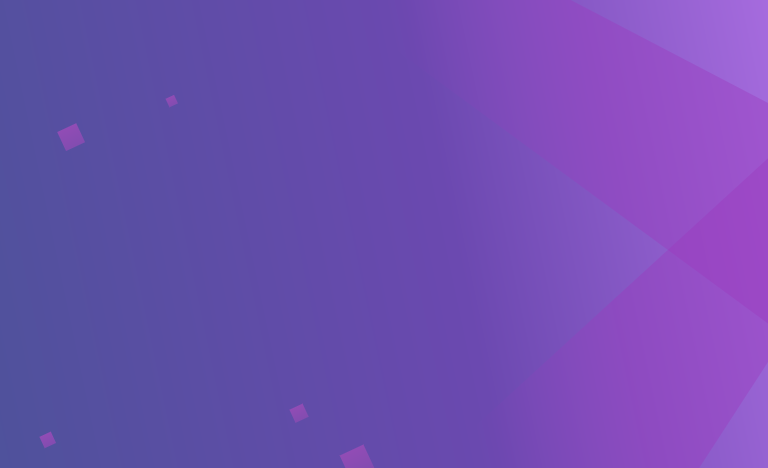
A Shadertoy shader for this background:

```glsl
// Violet backdrop: a slanted two-part gradient, crossed by two translucent
// magenta beams on the right, with a few small tilted squares on the left.
// Lengths are in canvas heights; shapes are half-planes and box distances.

const vec3 INDIGO  = vec3(0.31, 0.32, 0.61);
const vec3 VIOLET  = vec3(0.42, 0.285, 0.69);
const vec3 LILAC   = vec3(0.65, 0.42, 0.87);
const vec3 MAGENTA = vec3(0.61, 0.22, 0.74);
const vec3 ORCHID  = vec3(0.57, 0.30, 0.71);
const vec3 PLUM    = vec3(0.51, 0.30, 0.69);

const float RIDGE = 0.865;      // where the gradient changes slope
const float TILT = 0.436;       // rotation of the squares, in radians
const int SQUARE_COUNT = 5;

// Squares: centre x, centre y, half side
const vec3 SQUARES[SQUARE_COUNT] = vec3[SQUARE_COUNT](
    vec3(0.152, 0.707, 0.0224),
    vec3(0.367, 0.784, 0.0100),
    vec3(0.102, 0.060, 0.0134),
    vec3(0.639, 0.117, 0.0155),
    vec3(0.763, 0.013, 0.0280));

float ramp(float a, float b, float x) {
    return clamp((x - a) / (b - a), 0.0, 1.0);
}

// Smooth coverage of a shape from its signed distance (negative inside)
float coverage(float dist, float pixel) {
    return clamp(0.5 - dist / pixel, 0.0, 1.0);
}

// Signed distance to a line through a point; positive above it
float lineDistance(vec2 p, vec2 through, float slope) {
    vec2 d = p - through;
    return (d.y - slope * d.x) / sqrt(1.0 + slope * slope);
}

float squareDistance(vec2 q, float halfSide) {
    vec2 d = abs(q) - halfSide;
    return length(max(d, 0.0)) + min(max(d.x, d.y), 0.0);
}

vec3 slantedGradient(float s) {
    vec3 left = mix(INDIGO, VIOLET, ramp(-0.2, RIDGE, s));
    return mix(left, LILAC, ramp(RIDGE, 1.641, s));
}

void mainImage(out vec4 fragColor, in vec2 fragCoord) {
    float pixel = 1.0 / iResolution.y;
    vec2 p = fragCoord * pixel;
    float slant = p.x - 0.21 * (1.0 - p.y);
    vec3 color = slantedGradient(slant);

    // Beams that fade in from the ridge and overlap at the right edge
    vec2 crossing = vec2(1.427, 0.466);
    float falling = max(-lineDistance(p, crossing, -0.735),
                        lineDistance(p, vec2(1.641, 0.780), -0.522));
    float rising = max(lineDistance(p, crossing, 0.915),
                       -lineDistance(p, vec2(1.641, 0.2265), 1.54));
    float fallingAlpha = 0.40 * ramp(0.82, 1.25, slant);
    float risingAlpha = 0.40 * ramp(0.82, 1.18, slant);
    color = mix(color, MAGENTA, fallingAlpha * coverage(falling, pixel));
    color = mix(color, MAGENTA, risingAlpha * coverage(rising, pixel));

    // Tilted squares, shaded from top to bottom
    vec2 axis = vec2(cos(TILT), sin(TILT));
    for (int i = 0; i < SQUARE_COUNT; i++) {
        vec2 d = p - SQUARES[i].xy;
        float halfSide = SQUARES[i].z;
        vec2 q = vec2(dot(d, axis), dot(d, vec2(-axis.y, axis.x)));
        vec3 fill = mix(PLUM, ORCHID, ramp(-halfSide, halfSide, q.y));
        color = mix(color, fill, coverage(squareDistance(q, halfSide), pixel));
    }

    fragColor = vec4(color, 1.0);
}
```
